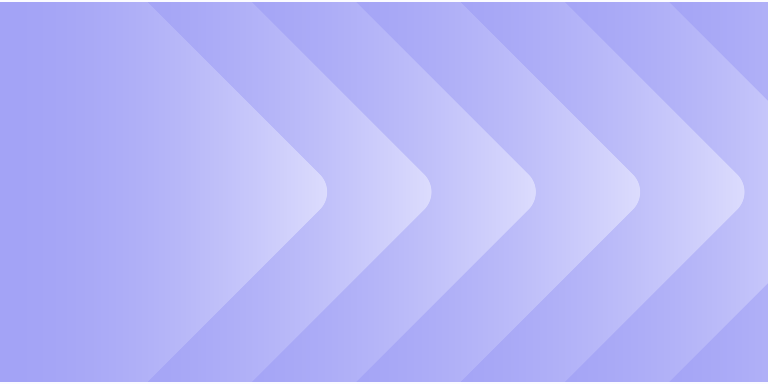
Write a Shadertoy shader that draws this background.

```glsl
const vec3 DEEP_LILAC = vec3(0.638, 0.638, 0.963);
const vec3 PALE_LILAC = vec3(0.862, 0.862, 0.992);
const vec3 EDGE_WHITE = vec3(0.985, 0.985, 1.0);

const int ARROW_COUNT = 7;
const float FIRST_TIP = 0.852;
const float SPACING = 0.2717;
const float TIP_RADIUS = 0.065;
const float EDGE_WIDTH = 0.0052;

// Signed distance to a right-angled wedge pointing right, with a rounded tip
float roundedWedge(vec2 p, float tipX, float radius) {
    vec2 q = vec2(p.x - tipX + radius, abs(p.y));
    float d = q.x > q.y ? length(q) : (q.x + q.y) * sqrt(0.5);
    return d - radius;
}

// Horizontal fade that brightens towards the tip
vec3 arrowColor(float x, float tipX, float fadeLength) {
    float t = clamp((x - tipX) / fadeLength + 1.0, 0.0, 1.0);
    return mix(DEEP_LILAC, PALE_LILAC, pow(t, 1.7));
}

float coverage(float d, float pixel) {
    return smoothstep(0.5 * pixel, -0.5 * pixel, d);
}

void mainImage(out vec4 fragColor, in vec2 fragCoord) {
    float pixel = 1.0 / iResolution.y;
    vec2 p = fragCoord * pixel - vec2(0.0, 0.5);
    vec3 color = DEEP_LILAC;

    // Stack the arrows from the rightmost at the back to the leftmost in front
    for (int i = ARROW_COUNT - 1; i >= 0; i--) {
        float tipX = FIRST_TIP + float(i) * SPACING;
        float d = roundedWedge(p, tipX, TIP_RADIUS);
        color = mix(color, arrowColor(p.x, tipX, FIRST_TIP), coverage(d, pixel));
    }

    // Thin white strips along the top and bottom
    float strip = 0.5 - EDGE_WIDTH - abs(p.y);
    color = mix(color, EDGE_WHITE, coverage(strip, pixel));

    fragColor = vec4(color, 1.0);
}
```
